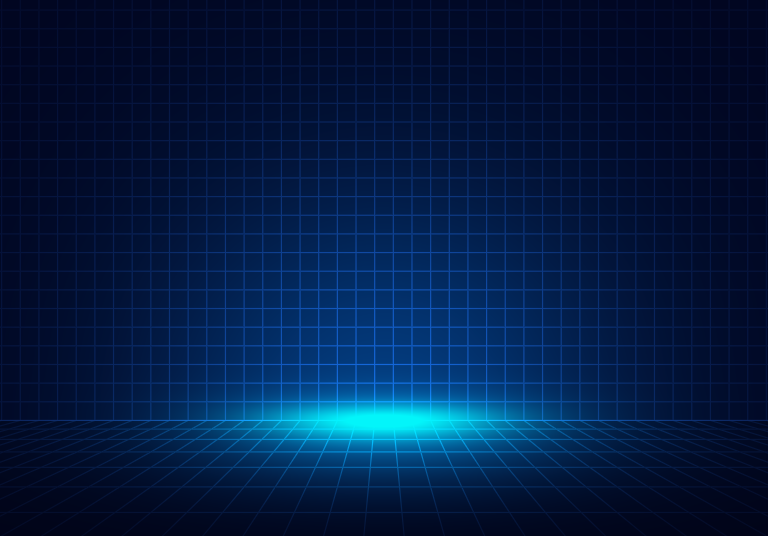
Give the GLSL for this background, as a Shadertoy shader.

```glsl
// Dark blue room: a gridded wall meets a perspective grid floor at a cyan glow.

const float HORIZON = 0.2156;    // height of the wall's foot
const float CELL = 0.0348;       // wall grid spacing
const float VANISH = 0.186;      // vanishing point height above the horizon
const float ROW_DEPTH = 0.08;    // floor row spacing relative to wall depth
const float HALF_LINE = 0.0011;

const vec3 NIGHT = vec3(0.004, 0.018, 0.120);
const vec3 BLUE = vec3(0.008, 0.230, 0.400);
const vec3 LINE_BLUE = vec3(0.075, 0.190, 0.400);
const vec3 TEAL = vec3(0.000, 0.400, 0.460);
const vec3 CYAN = vec3(0.010, 0.960, 0.980);

// Share of a pixel covered by a line at the given distance.
float lineCoverage(float dist, float halfWidth, float pixel) {
    float near = max(dist - halfWidth, -0.5 * pixel);
    float far = min(dist + halfWidth, 0.5 * pixel);
    return max(far - near, 0.0) / pixel;
}

// Distance to the nearest whole number.
float gridDistance(float v) {
    return abs(fract(v + 0.5) - 0.5);
}

float gaussian(vec2 p, vec2 radius) {
    vec2 q = p / radius;
    return exp(-dot(q, q));
}

float wallGrid(vec2 p, float pixel) {
    float column = gridDistance(p.x / CELL + 0.5) * CELL;
    float row = gridDistance(p.y / CELL) * CELL;
    return max(lineCoverage(column, HALF_LINE, pixel),
               lineCoverage(row, HALF_LINE, pixel));
}

// Depth is measured below the horizon, on the canvas.
float floorGrid(float x, float depth, float pixel) {
    float reach = VANISH + depth;
    float scale = reach / VANISH;
    float slope = x / reach;
    float column = gridDistance(x / (scale * CELL) + 0.5) * CELL * scale;
    column /= sqrt(1.0 + slope * slope);
    float rowsPerUnit = VANISH / (reach * reach * ROW_DEPTH);
    float row = gridDistance((1.0 - 1.0 / scale) / ROW_DEPTH) / rowsPerUnit;
    return max(lineCoverage(column, HALF_LINE, pixel),
               lineCoverage(row, HALF_LINE, pixel));
}

vec3 wallColor(vec2 p, float pixel) {
    float light = gaussian(p, vec2(0.42, 0.40));
    float ambient = gaussian(p - vec2(0.0, 0.20), vec2(0.62, 0.60));
    vec3 color = NIGHT + BLUE * (0.80 * light + 0.16 * ambient);
    float strength = 0.10 + 0.35 * ambient + 0.50 * light;
    return color + LINE_BLUE * strength * wallGrid(p, pixel);
}

vec3 floorColor(vec2 p, float pixel) {
    float light = gaussian(p, vec2(0.40, 0.125));
    float ambient = gaussian(p, vec2(0.65, 0.17));
    vec3 color = NIGHT * (0.75 + 0.25 * ambient);
    color += BLUE * (0.72 * light + 0.16 * ambient);
    vec3 lineColor = mix(LINE_BLUE, TEAL, light);
    float strength = 0.12 + 0.30 * ambient + 0.40 * light;
    return color + lineColor * strength * floorGrid(p.x, -p.y, pixel);
}

// Soft halo and saturated core around the foot of the wall.
vec3 addGlow(vec3 color, vec2 p) {
    bool above = p.y > 0.0;
    float halo = gaussian(p, vec2(0.30, above ? 0.055 : 0.080));
    float core = gaussian(p, vec2(0.185, above ? 0.027 : 0.033));
    color += TEAL * 0.60 * halo;
    return mix(color, CYAN, min(1.15 * core, 1.0));
}

void mainImage(out vec4 fragColor, in vec2 fragCoord) {
    float pixel = 1.0 / iResolution.y;
    vec2 p = (fragCoord - vec2(0.5 * iResolution.x, 0.0)) * pixel;
    p.y -= HORIZON;

    // Wall and floor, joined over one pixel
    vec3 wall = wallColor(vec2(p.x, max(p.y, 0.0)), pixel);
    vec3 ground = floorColor(vec2(p.x, min(p.y, 0.0)), pixel);
    vec3 color = mix(ground, wall, clamp(p.y / pixel + 0.5, 0.0, 1.0));

    // Lit seam along the foot of the wall
    float seam = lineCoverage(abs(p.y), HALF_LINE, pixel);
    color += LINE_BLUE * seam * (0.30 + 0.35 * exp(-p.x * p.x / 0.16));

    fragColor = vec4(clamp(addGlow(color, p), 0.0, 1.0), 1.0);
}
```
